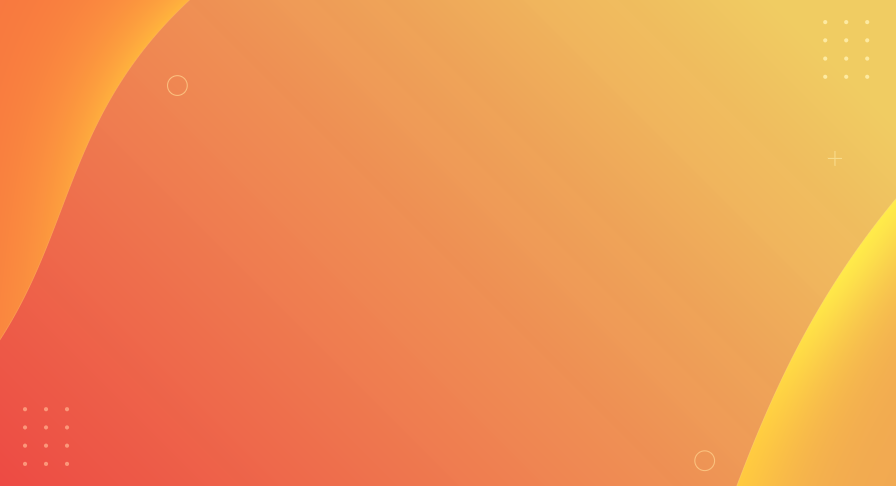
A Shadertoy shader for this background:

```glsl
float hash(float n) {
    return fract(sin(n * 12.9898) * 43758.5453);
}

// Coverage of a shape from its signed distance
float fill(float d, float px) {
    return clamp(0.5 - d / px, 0.0, 1.0);
}

// Signed distance to the cubic x = c.x + c.y*v + c.z*v^2 + c.w*v^3
float curveDistance(float x, float v, vec4 c) {
    float curve = c.x + v * (c.y + v * (c.z + v * c.w));
    float slope = c.y + v * (2.0 * c.z + 3.0 * v * c.w);
    return (x - curve) / sqrt(1.0 + slope * slope);
}

// Three by four dots, counted from the lower left one
float dotGrid(vec2 p, vec2 origin, float px) {
    vec2 pitch = vec2(0.0432, 0.0375);
    vec2 cell = clamp(round((p - origin) / pitch), vec2(0.0), vec2(2.0, 3.0));
    return fill(length(p - origin - cell * pitch) - 0.0042, px);
}

float ring(vec2 p, vec2 center, float px) {
    return fill(abs(length(p - center) - 0.0203) - 0.0011, px);
}

float plusSign(vec2 p, vec2 center, float px) {
    vec2 q = abs(p - center);
    float arm = max(max(q.x, q.y) - 0.0145, min(q.x, q.y) - 0.0011);
    return fill(arm, px);
}

// Diagonal gradient with faint, soft-tailed stripes
vec3 backdrop(vec2 p, float px) {
    float t = (p.x + p.y) / 2.842;
    vec3 color = mix(vec3(0.93, 0.29, 0.265), vec3(0.94, 0.80, 0.385), min(t / 0.91, 1.0));
    float stripes = 0.0;
    for (float i = 0.0; i < 14.0; i++) {
        float d = t - (i + hash(i + 3.0)) / 16.0;
        float side = hash(i + 41.0) - 0.5;
        stripes += side * smoothstep(-px, px, d) * exp(-18.0 * max(d, 0.0));
    }
    return color + 0.018 * stripes * vec3(0.5, 1.0, 0.6);
}

void mainImage(out vec4 fragColor, in vec2 fragCoord) {
    float px = 1.0 / iResolution.y;
    vec2 p = fragCoord * px;
    vec3 color = backdrop(p, px);

    // Orange wave at the upper left, glowing along its rim
    float left = curveDistance(p.x, p.y - 0.301, vec4(0.0, 0.649, -1.0, 1.244));
    float leftGlow = exp(-9.0 * max(-left, 0.0)) * smoothstep(-0.1, 1.0, p.y);
    vec3 leftColor = mix(vec3(0.97, 0.45, 0.25), vec3(1.0, 0.71, 0.24), leftGlow);
    color = mix(color, leftColor, fill(left, px));
    color = mix(color, vec3(1.0, 0.73, 0.38), 0.5 * fill(abs(left) - 0.0008, px));

    // Yellow wave at the lower right
    float right = -curveDistance(p.x, p.y, vec4(1.516, 0.379, 0.125, 0.29));
    float rightGlow = exp(-pow(max(-right, 0.0) / 0.12, 1.4));
    vec3 rim = mix(vec3(1.0, 0.79, 0.25), vec3(1.0, 0.92, 0.29), smoothstep(0.0, 0.5, p.y));
    vec3 rightColor = mix(vec3(0.945, 0.66, 0.32), rim, rightGlow);
    color = mix(color, rightColor, fill(right, px));
    color = mix(color, vec3(1.0, 0.88, 0.5), 0.4 * fill(abs(right) - 0.0008, px));

    // Small ornaments
    vec3 cream = vec3(1.0, 0.93, 0.66);
    color = mix(color, cream, 0.9 * dotGrid(p, vec2(1.698, 0.842), px));
    color = mix(color, vec3(1.0, 0.66, 0.53), 0.8 * dotGrid(p, vec2(0.0515, 0.0455), px));
    float rings = max(ring(p, vec2(0.365, 0.824), px), ring(p, vec2(1.45, 0.052), px));
    color = mix(color, vec3(1.0, 0.82, 0.55), 0.75 * rings);
    color = mix(color, cream, 0.6 * plusSign(p, vec2(1.718, 0.674), px));

    fragColor = vec4(color, 1.0);
}
```
